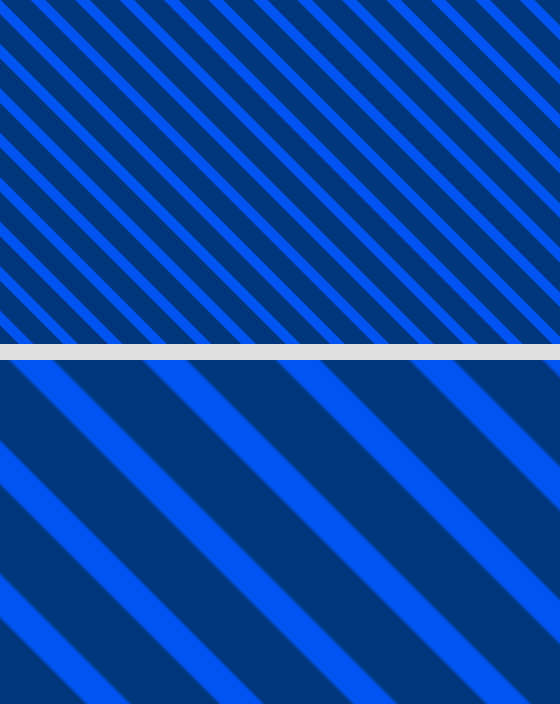
Top, the full canvas; bottom, a detail of the centre.
Write a Shadertoy shader that draws this pattern.

```glsl
// Signed distance to the nearest diagonal stripe, in canvas heights
float stripeDistance(vec2 p) {
    float period = 0.0914;
    float across = (p.x + p.y - 0.981) * inversesqrt(2.0);
    float fromCentre = abs(fract(across / period + 0.5) - 0.5) * period;
    return fromCentre - 0.015;
}

void mainImage(out vec4 fragColor, in vec2 fragCoord) {
    vec2 p = fragCoord / iResolution.y;

    // Slightly soft stripe edges, never sharper than a pixel
    float softness = max(0.0025, 0.7 / iResolution.y);
    float stripe = 1.0 - smoothstep(-softness, softness, stripeDistance(p));

    vec3 navy = vec3(0.0, 0.212, 0.485);
    vec3 brightBlue = vec3(0.004, 0.33, 0.947);
    fragColor = vec4(mix(navy, brightBlue, stripe), 1.0);
}
```
